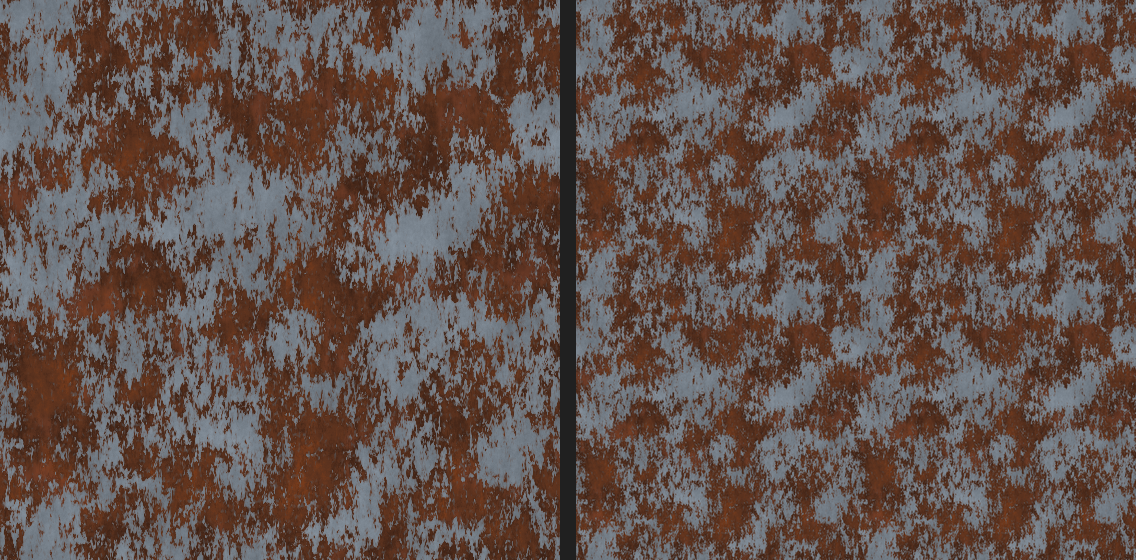
Left, the tile; right, the same tile 2 across and 2 down.
Write a three.js fragment shader that draws this texture.

```glsl
// Weathered blue-grey paint flaking off rusty metal in ragged vertical streaks, tileable.
varying vec2 vUv;

const vec3 PAINT_DARK = vec3(0.37, 0.40, 0.43);
const vec3 PAINT_LIGHT = vec3(0.54, 0.585, 0.63);
const vec3 RUST_DARK = vec3(0.27, 0.15, 0.095);
const vec3 RUST_BROWN = vec3(0.365, 0.20, 0.12);
const vec3 RUST_ORANGE = vec3(0.50, 0.24, 0.10);
const vec3 RUST_RED = vec3(0.48, 0.26, 0.18);

// Random unit gradient of a lattice cell
vec2 cellGradient(vec2 cell, float seed) {
  vec3 p = fract(vec3(cell.xyx + seed * 7.31) * vec3(0.1031, 0.1030, 0.0973));
  p += dot(p, p.yzx + 33.33);
  float angle = 6.28319 * fract((p.x + p.y) * p.z);
  return vec2(cos(angle), sin(angle));
}

float cornerValue(vec2 cell, vec2 corner, vec2 local, vec2 period, float seed) {
  return dot(cellGradient(mod(cell + corner, period), seed), local - corner);
}

// Gradient noise that wraps after a whole number of cells, about -1 to 1
float gradientNoise(vec2 uv, vec2 period, float seed) {
  vec2 p = uv * period + seed * vec2(0.37, 0.71);
  vec2 cell = floor(p);
  vec2 f = p - cell;
  vec2 u = f * f * f * (f * (f * 6.0 - 15.0) + 10.0);
  float low = mix(cornerValue(cell, vec2(0.0, 0.0), f, period, seed),
                  cornerValue(cell, vec2(1.0, 0.0), f, period, seed), u.x);
  float high = mix(cornerValue(cell, vec2(0.0, 1.0), f, period, seed),
                   cornerValue(cell, vec2(1.0, 1.0), f, period, seed), u.x);
  return 1.5 * mix(low, high, u.y);
}

// Sum of four wrapping octaves
float fractalNoise(vec2 uv, vec2 period, float gain, float seed) {
  float sum = 0.0;
  float amplitude = 1.0;
  for (int octave = 0; octave < 4; octave++) {
    sum += amplitude * gradientNoise(uv, period, seed);
    period *= 2.0;
    amplitude *= gain;
    seed += 1.0;
  }
  return sum;
}

// Height of the paint film: positive where paint is left, negative where rust shows
float paintHeight(vec2 uv) {
  float run = gradientNoise(uv, vec2(130.0, 20.0), 3.0);
  vec2 dripped = uv + vec2(0.0, 0.012 * run);
  float patches = fractalNoise(dripped, vec2(6.0, 6.0), 0.72, 11.0);
  float streaks = fractalNoise(dripped, vec2(64.0, 27.0), 0.8, 23.0);
  float crumbs = gradientNoise(uv, vec2(190.0, 130.0), 31.0);
  return 0.72 * patches + 0.5 * streaks + 0.25 * crumbs - 0.02;
}

// Paint with cloudy wear, brushed streaks and fine grain
vec3 paintColor(vec2 uv, float grain) {
  float clouds = fractalNoise(uv, vec2(7.0, 6.0), 0.6, 41.0);
  float brushed = gradientNoise(uv, vec2(70.0, 12.0), 47.0);
  float tone = 0.52 + 0.25 * clouds + 0.12 * brushed + 0.1 * grain;
  return mix(PAINT_DARK, PAINT_LIGHT, clamp(tone, 0.0, 1.0));
}

// Rust running from dark brown to orange, with reddish blooms
vec3 rustColor(vec2 uv, float grain) {
  float clouds = fractalNoise(uv, vec2(9.0, 7.0), 0.7, 53.0);
  float runs = fractalNoise(uv, vec2(48.0, 14.0), 0.6, 59.0);
  float bloom = fractalNoise(uv, vec2(7.0, 6.0), 0.6, 67.0);
  float tone = 0.55 + 0.4 * clouds + 0.22 * runs + 0.16 * grain;
  vec3 color = mix(RUST_DARK, RUST_BROWN, smoothstep(0.0, 0.75, tone));
  color = mix(color, RUST_ORANGE, 0.75 * smoothstep(0.65, 1.3, tone));
  return mix(color, RUST_RED, 0.5 * smoothstep(0.2, 0.85, bloom + 0.2 * runs));
}

void main() {
  float grain = fractalNoise(vUv, vec2(120.0, 90.0), 0.8, 71.0);
  float height = paintHeight(vUv);

  // Rust lies in shadow beside the flakes; thin paint is stained near its rim
  float rimShadow = 1.0 - smoothstep(0.0, 0.3, abs(height + 0.22));
  vec3 rust = rustColor(vUv, grain) * (1.0 - 0.12 * rimShadow);
  float stain = 1.0 - smoothstep(0.0, 0.5, height);
  vec3 paint = mix(paintColor(vUv, grain), RUST_BROWN, 0.22 * stain);

  // Pale crumbs of paint still cling to bare rust near the flakes
  float crumbNoise = gradientNoise(vUv, vec2(170.0, 110.0), 83.0);
  float cling = smoothstep(0.1, 0.6, crumbNoise) * smoothstep(-0.9, -0.1, height);
  rust = mix(rust, PAINT_DARK, 0.5 * cling);

  float coverage = smoothstep(-0.15, 0.15, height);
  gl_FragColor = vec4(mix(rust, paint, coverage), 1.0);
}
```
